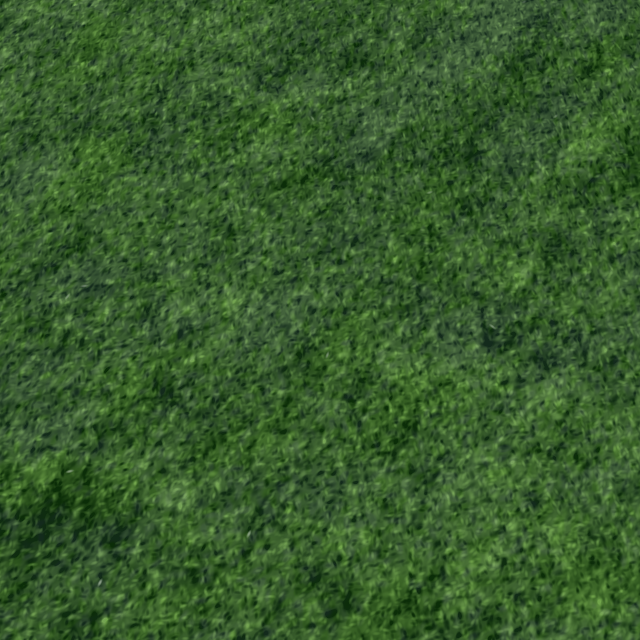
Give the GLSL for this texture, as a WebGL 1 fragment shader.

```glsl
precision highp float;
// Mown grass seen at a slant: soft leaning blades, finer towards the top.
// Cellular noise sums light and dark oval blades at several sizes;
// the total picks a green, and a few pale dry blades lie on top.
uniform vec2 u_resolution;

vec3 hash3(vec2 cell) {
  vec3 h = fract(cell.xyx * vec3(0.1031, 0.1030, 0.0973));
  h += dot(h, h.yxz + 33.33);
  return fract((h.xxy + h.yzz) * h.zyx);
}

// Soft oval with its long axis leaning clockwise from vertical.
float blade(vec2 d, float lean, float width, float len) {
  float c = cos(lean), s = sin(lean);
  vec2 q = vec2(c * d.x - s * d.y, s * d.x + c * d.y) / vec2(width, len);
  float k = max(0.0, 1.0 - dot(q, q));
  return k * k;
}

// One blade per cell, each between dark (-1) and light (+1).
float blades(vec2 p, float lean, float spread) {
  vec2 base = floor(p);
  float sum = 0.0;
  for (int j = -1; j <= 1; j++) {
    for (int i = -1; i <= 1; i++) {
      vec2 cell = base + vec2(float(i), float(j));
      vec3 h = hash3(cell);
      float turn = lean + spread * (fract(h.x * 7.0 + h.y * 5.0) - 0.5);
      sum += (2.0 * h.z - 1.0) * blade(p - cell - h.xy, turn, 0.5, 1.0);
    }
  }
  return sum;
}

// Rare, small, pale blades that stay inside their own cell.
float dryBlades(vec2 p) {
  vec2 cell = floor(p);
  vec3 h = hash3(cell + 71.0);
  vec2 centre = 0.35 + 0.3 * h.xy;
  return step(0.991, h.z) * blade(p - cell - centre, 2.4 * (h.x - 0.4), 0.14, 0.34);
}

void main() {
  vec2 uv = gl_FragCoord.xy / u_resolution;

  // Receding ground: cells shrink evenly in both directions going up.
  float depth = 1.0 - 0.35 * uv.y;
  vec2 ground = vec2((uv.x - 0.5) / depth, -log(depth) / 0.35);

  // Fine grain, then broad patches drawn out along a gentle rise.
  float grain = 0.40 * blades(ground * 72.0 + 200.0, 0.6, 1.8)
              + 0.34 * blades(ground * 128.0 + 500.0, 0.6, 2.2);
  float patches = 0.20 * blades(ground * 13.0 + 90.0, 1.1, 1.0)
                + 0.14 * blades(ground * 4.5 + 40.0, 1.2, 1.0)
                + 0.12 * blades(ground * 30.0 + 310.0, 0.8, 1.6);
  float tone = clamp(0.46 + grain * (1.08 - 0.2 * uv.y) + patches, 0.0, 1.15);

  // Dark to light green, shifted between vivid and greyish.
  vec3 shadeGreen = vec3(0.06, 0.17, 0.07);
  vec3 sunlitGreen = vec3(0.41, 0.58, 0.30);
  vec3 color = mix(shadeGreen, sunlitGreen, tone);
  float muted = blades(ground * 60.0 + 700.0, 0.6, 2.0)
              + 0.8 * blades(ground * 7.0 + 150.0, 1.2, 1.0) + 0.3 * (uv.y - 0.5);
  color += vec3(0.015, -0.005, 0.04) * clamp(1.6 * muted, -1.0, 1.0);

  float dry = dryBlades(ground * 38.0 + 20.0) * (0.8 - 0.5 * uv.y);
  color = mix(color, vec3(0.66, 0.72, 0.64), dry);

  gl_FragColor = vec4(clamp(color, 0.0, 1.0), 1.0);
}
```
